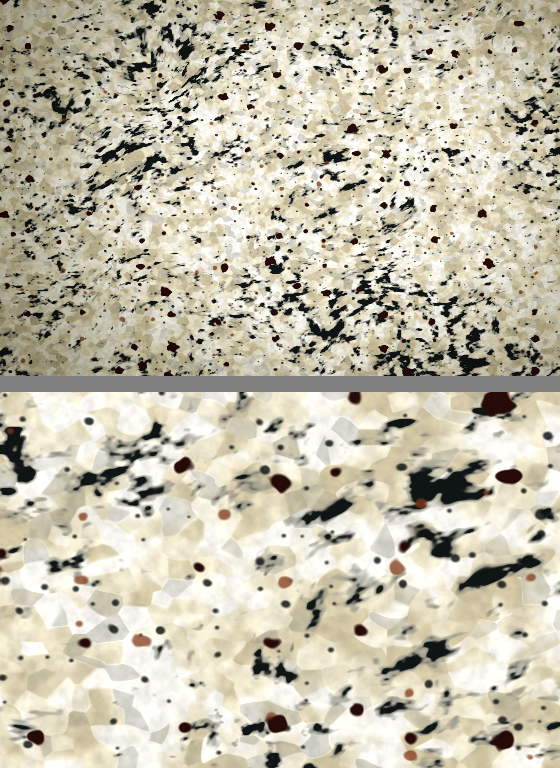
Top: the whole. Bottom: its middle third, enlarged.
A Shadertoy shader for this texture:

```glsl
// Polished cream granite with black mica flakes, grey haze and garnet dots.

// Mineral colours
const vec3 QUARTZ   = vec3(0.99, 0.985, 0.96);
const vec3 FELDSPAR = vec3(0.95, 0.92, 0.82);
const vec3 TAN      = vec3(0.80, 0.75, 0.61);
const vec3 HAZE     = vec3(0.58, 0.58, 0.53);
const vec3 MICA     = vec3(0.06, 0.08, 0.08);
const vec3 GARNET   = vec3(0.15, 0.04, 0.03);
const vec3 RUST     = vec3(0.50, 0.22, 0.10);

// Sizes are fractions of the canvas height
const float GRAIN_SIZE   = 0.018;
const vec2  FLAKE_FREQ   = vec2(48.0, 84.0);
const float FLAKE_TILT   = -0.22;
const float FLAKE_LEVEL  = 0.735;
const float CLUSTERING   = 0.55;
const float EDGE         = 0.0016;
const float VIGNETTE     = 0.37;
const vec2  LIGHT_CENTER = vec2(0.58, 0.52);

vec2 hash2(vec2 p) {
    vec3 q = fract(p.xyx * vec3(0.1031, 0.1030, 0.0973));
    q += dot(q, q.yzx + 33.33);
    return fract((q.xx + q.yz) * q.zy);
}

mat2 rotation(float a) {
    return mat2(cos(a), sin(a), -sin(a), cos(a));
}

float noise(vec2 p) {
    vec2 i = floor(p), f = fract(p);
    f = f * f * (3.0 - 2.0 * f);
    float low  = mix(hash2(i).x, hash2(i + vec2(1, 0)).x, f.x);
    float high = mix(hash2(i + vec2(0, 1)).x, hash2(i + vec2(1, 1)).x, f.x);
    return mix(low, high, f.y);
}

float fbm(vec2 p) {
    float sum = 0.0, amp = 0.5;
    for (int i = 0; i < 3; i++) {
        sum += amp * noise(p);
        p = rotation(0.15) * p * 2.03 + 17.3;
        amp *= 0.5;
    }
    return sum / 0.875;
}

// Random tones of crystal cells, blended softly at their borders
vec2 grainTones(vec2 p) {
    vec2 cell = floor(p), sum = vec2(0.0);
    float total = 0.0;
    for (int y = -1; y <= 1; y++)
    for (int x = -1; x <= 1; x++) {
        vec2 id = cell + vec2(x, y);
        vec2 d = id + hash2(id + 51.0) - p;
        float w = exp(-22.0 * dot(d, d));
        sum += w * hash2(id + 113.0);
        total += w;
    }
    return sum / max(total, 1e-9);
}

// Coverage of scattered, slightly ragged dots
float spots(vec2 p, float size, float chance, vec2 radii, float seed) {
    vec2 id = floor(p / size);
    vec2 pick = hash2(id + seed);
    vec2 center = (id + 0.25 + 0.5 * hash2(id + seed + 71.0)) * size;
    float radius = mix(radii.x, radii.y, pick.y * pick.y);
    float ragged = (noise(p * 130.0 + seed) - 0.5) * radius * 0.9;
    float d = length((p - center) * vec2(0.92, 1.08)) + ragged - radius;
    return step(pick.x, chance) * (1.0 - smoothstep(-EDGE, EDGE, d));
}

void mainImage(out vec4 fragColor, in vec2 fragCoord) {
    vec2 uv = fragCoord / iResolution.xy;
    vec2 p = fragCoord / iResolution.y + 3.0;
    vec2 warp = vec2(noise(p * 38.0), noise(p * 38.0 + 40.0)) - 0.5;
    vec2 sweep = vec2(noise(p * 5.0 + 9.0), noise(p * 5.0 + 27.0)) - 0.5;

    // Pale crystals, from quartz through feldspar to tan
    vec2 tone = grainTones((p + warp * 0.012) / GRAIN_SIZE * vec2(0.9, 1.1));
    float blend = 0.55 * tone.x + 0.9 * fbm(p * 24.0 + 60.0) - 0.22;
    vec3 color = mix(QUARTZ, FELDSPAR, smoothstep(0.30, 0.55, blend));
    color = mix(color, TAN, 0.85 * smoothstep(0.54, 0.84, blend));
    color = mix(color, HAZE, 0.35 * smoothstep(0.72, 0.95, tone.y));
    color *= 1.0 + 0.20 * (fbm(p * 120.0) - 0.5);

    // Mica flakes gathered in clusters, each inside a grey haze
    float cluster = fbm(p * 7.0 + 5.0) - 0.5;
    vec2 q = rotation(FLAKE_TILT) * (p + sweep * 0.08 + warp * 0.006);
    float flake = fbm(q * FLAKE_FREQ) + CLUSTERING * cluster;
    color = mix(color, HAZE, 0.8 * smoothstep(-0.14, -0.02, flake - FLAKE_LEVEL));
    color = mix(color, MICA, smoothstep(-0.035, 0.045, flake - FLAKE_LEVEL));

    // Fine specks, rust stains and garnets
    color = mix(color, MICA, 0.85 * spots(p, 0.021, 0.26, vec2(0.0013, 0.0040), 7.0));
    color = mix(color, RUST, 0.75 * spots(p, 0.058, 0.18, vec2(0.0025, 0.0065), 23.0));
    color = mix(color, GARNET, spots(p, 0.071, 0.36, vec2(0.0045, 0.0125), 37.0));

    // Uneven light, warmer toward the dim edges
    float away = length((uv - LIGHT_CENTER) * vec2(1.0, 0.85));
    float shade = 1.0 - VIGNETTE * smoothstep(0.22, 0.74, away);
    color *= pow(vec3(shade), vec3(0.97, 1.0, 1.25));

    fragColor = vec4(clamp(color, 0.0, 1.0), 1.0);
}
```
